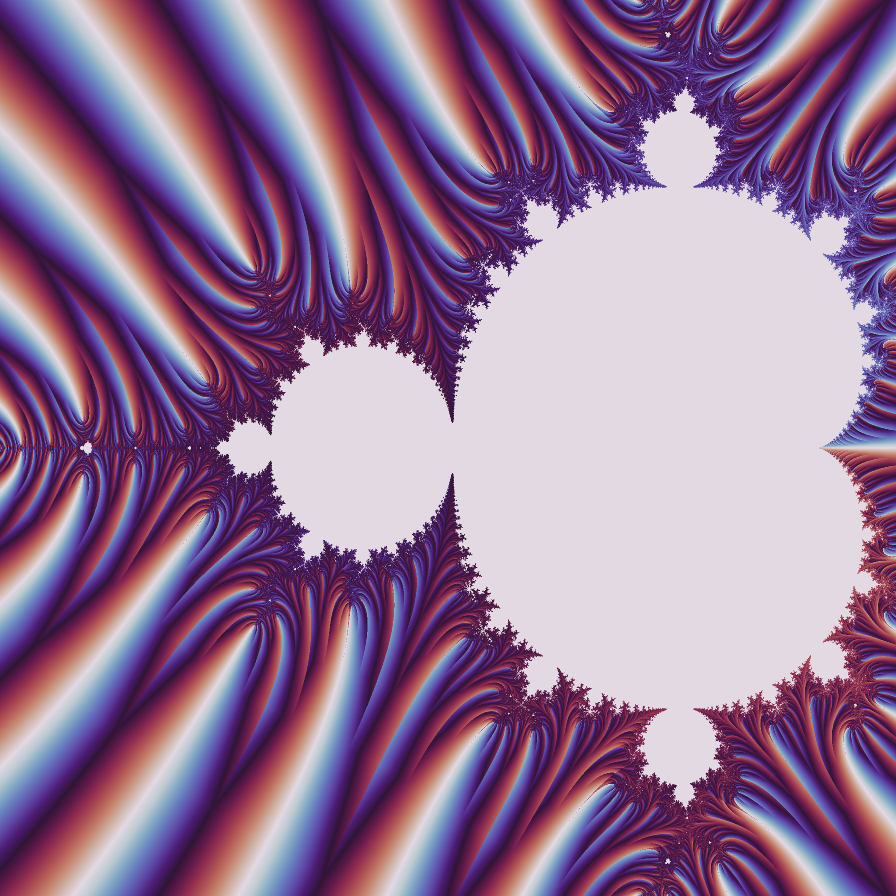
Give the GLSL for this background, as a Shadertoy shader.

```glsl
const vec3 paleLilac = vec3(0.886, 0.85, 0.888);

// Cyclic ramp: pale, blue, dark violet, red, pale
vec3 cyclicRamp(float t) {
    vec3 stops[12] = vec3[12](
        paleLilac,              vec3(0.74, 0.79, 0.82), vec3(0.51, 0.66, 0.77),
        vec3(0.40, 0.48, 0.74), vec3(0.37, 0.29, 0.66), vec3(0.30, 0.11, 0.46),
        vec3(0.185, 0.08, 0.21), vec3(0.38, 0.10, 0.29), vec3(0.57, 0.18, 0.31),
        vec3(0.69, 0.33, 0.33), vec3(0.77, 0.51, 0.42), vec3(0.81, 0.70, 0.65));
    float position = min(fract(t), 0.9999) * 12.0;
    int i = int(position);
    return mix(stops[i], stops[(i + 1) % 12], fract(position));
}

// Escape-time set, coloured outside by the mean direction of the late orbit
vec3 streamedSet(vec2 c) {
    const float escapeRadius = 1e5;
    const int firstCounted = 6;
    vec2 z = c;
    float turnSum = 0.0;
    for (int n = 2; n <= 52; n++) {
        z = vec2(z.x * z.x - z.y * z.y, 2.0 * z.x * z.y) + c;
        if (n < firstCounted) continue;

        float turn = fract(atan(z.y, z.x) / 6.28319);
        float previousSum = turnSum;
        turnSum += turn;
        float radius = length(z);
        if (radius > escapeRadius) {
            if (n == firstCounted) return cyclicRamp(turn);
            // Blend the last two means so the streams stay continuous
            float blend = 1.0 + log2(log(escapeRadius) / log(radius));
            float count = float(n - firstCounted + 1);
            float mean = mix(previousSum / (count - 1.0), turnSum / count, clamp(blend, 0.0, 1.0));
            return cyclicRamp(mean);
        }
    }
    return paleLilac;
}

void mainImage(out vec4 fragColor, in vec2 fragCoord) {
    // Four samples per pixel smooth the edges
    vec3 color = vec3(0.0);
    for (int s = 0; s < 4; s++) {
        vec2 offset = vec2(s % 2, s / 2) * 0.4 - 0.2;
        vec2 uv = (fragCoord + offset) / iResolution.xy;
        color += streamedSet(vec2(-2.0 + 2.47 * uv.x, -1.12 + 2.24 * uv.y));
    }
    fragColor = vec4(color / 4.0, 1.0);
}
```
